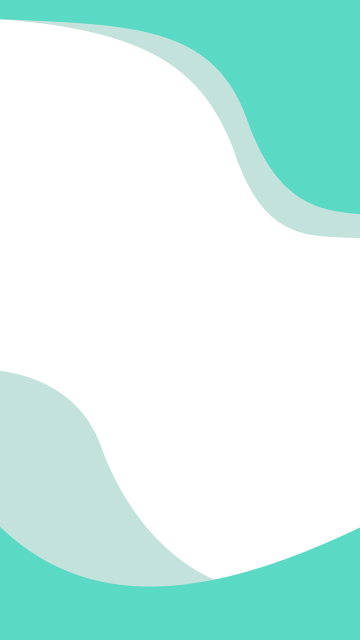
Give the GLSL for this background, as a Shadertoy shader.

```glsl
// Flowing teal and pale green waves framing a white portrait page.

// Point on a cubic Bezier curve.
vec2 bezier(vec2 a, vec2 b, vec2 c, vec2 d, float t) {
    float s = 1.0 - t;
    return s * s * s * a + 3.0 * s * s * t * b + 3.0 * s * t * t * c + t * t * t * d;
}

// Signed distance in pixels above a curve whose x grows steadily from a to d.
float heightAbove(vec2 p, vec2 a, vec2 b, vec2 c, vec2 d) {
    float lo = 0.0, hi = 1.0;
    for (int i = 0; i < 18; i++) {
        float mid = 0.5 * (lo + hi);
        if (bezier(a, b, c, d, mid).x < p.x) lo = mid;
        else hi = mid;
    }
    float t = 0.5 * (lo + hi), s = 1.0 - t;
    vec2 tangent = s * s * (b - a) + 2.0 * s * t * (c - b) + t * t * (d - c);
    tangent *= iResolution.xy;
    float rise = (p.y - bezier(a, b, c, d, t).y) * iResolution.y;
    return rise * tangent.x / length(tangent);
}

// Two curves joined at d, forming one S-shaped edge.
float waveAbove(vec2 p, vec2 a, vec2 b, vec2 c, vec2 d, vec2 e, vec2 f, vec2 g) {
    return p.x < d.x ? heightAbove(p, a, b, c, d) : heightAbove(p, d, e, f, g);
}

// Coverage with an edge one pixel wide.
float cover(float dist) {
    return clamp(dist + 0.5, 0.0, 1.0);
}

void mainImage(out vec4 fragColor, in vec2 fragCoord) {
    vec2 p = fragCoord / iResolution.xy;
    vec3 teal = vec3(0.353, 0.855, 0.773);
    vec3 pale = vec3(0.765, 0.886, 0.863);

    // Pale bands: upper ribbon and lower left hill
    float ribbon = waveAbove(p, vec2(0.0, 0.970), vec2(0.417, 0.952), vec2(0.5625, 0.891),
        vec2(0.648, 0.767), vec2(0.736, 0.616), vec2(0.866, 0.633), vec2(1.0, 0.6276));
    float hill = waveAbove(p, vec2(0.0, 0.4206), vec2(0.139, 0.410), vec2(0.241, 0.3685),
        vec2(0.2824, 0.2995), vec2(0.352, 0.195), vec2(0.468, 0.126), vec2(0.593, 0.095));

    // Teal areas: upper right corner and bottom bowl
    float corner = waveAbove(p, vec2(0.0, 0.970), vec2(0.370, 0.961), vec2(0.595, 0.961),
        vec2(0.6875, 0.811), vec2(0.771, 0.680), vec2(0.889, 0.6706), vec2(1.0, 0.6654));
    float bowl = heightAbove(p, vec2(0.0, 0.177), vec2(0.25, 0.0417),
        vec2(0.583, 0.0638), vec2(1.0, 0.1758));

    // Layers from back to front
    vec3 color = mix(vec3(1.0), pale, max(cover(ribbon), cover(-hill)));
    color = mix(color, teal, max(cover(corner), cover(-bowl)));
    fragColor = vec4(color, 1.0);
}
```
